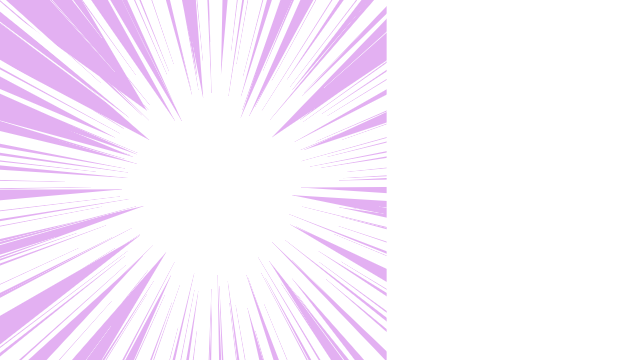
A Shadertoy shader for this background:

```glsl
// Lilac speed lines bursting around an empty centre, on a panel left of a blank white strip.

const float TAU = 6.2831853;

float hash(float n) {
    return fract(sin(n * 127.1 + 11.7) * 4375.85);
}

// Coverage of a straight wedge that opens outward from its tip.
float spike(vec2 p, float angle, float tip, float slope) {
    vec2 dir = vec2(cos(angle), sin(angle));
    float along = dot(p, dir) - tip;
    float side = abs(p.x * dir.y - p.y * dir.x);
    float dist = (side - slope * along) / sqrt(1.0 + slope * slope);
    return clamp(0.5 - dist * iResolution.y, 0.0, 1.0) * step(0.0, along);
}

// Ring of jittered wedges, one per angular cell.
float spikeRing(vec2 p, float count, float seed, vec2 tips, vec2 slopes) {
    float cell = floor(atan(p.y, p.x) / TAU * count);
    float cover = 0.0;
    for (float k = -1.0; k <= 1.0; k++) {
        float id = mod(cell + k + count, count) + seed;
        float angle = (cell + k + 0.2 + 0.6 * hash(id)) * TAU / count;
        float tip = mix(tips.x, tips.y, hash(id + 31.3));
        float slope = mix(slopes.x, slopes.y, pow(hash(id + 67.9), 2.0));
        cover = max(cover, spike(p, angle, tip, slope));
    }
    return cover;
}

// Broad wedges: angle in degrees, tip radius, slope.
const vec3 BROAD[16] = vec3[16](
    vec3(145.5, 0.22, 0.115), vec3(132.4, 0.28, 0.21),
    vec3(121.9, 0.21, 0.05), vec3(117.4, 0.20, 0.055),
    vec3(97.7, 0.243, 0.06), vec3(69.0, 0.20, 0.046),
    vec3(63.6, 0.213, 0.045), vec3(39.9, 0.206, 0.106),
    vec3(21.5, 0.266, 0.055), vec3(-7.5, 0.215, 0.07),
    vec3(-27.7, 0.236, 0.053), vec3(-54.5, 0.26, 0.06),
    vec3(161.0, 0.24, 0.065), vec3(196.4, 0.204, 0.06),
    vec3(213.9, 0.25, 0.07), vec3(234.0, 0.23, 0.09));

void mainImage(out vec4 fragColor, in vec2 fragCoord) {
    vec2 uv = fragCoord / iResolution.y;
    vec2 p = uv - vec2(0.597, 0.486);

    // Broad wedges, cut by fine white slits
    float ink = 0.0;
    for (int i = 0; i < 16; i++) {
        ink = max(ink, spike(p, radians(BROAD[i].x), BROAD[i].y, BROAD[i].z));
    }
    ink *= 1.0 - spikeRing(p, 64.0, 5.0, vec2(0.22, 0.55), vec2(0.002, 0.014));

    // Medium and hairline spikes between them
    ink = max(ink, spikeRing(p, 60.0, 140.0, vec2(0.22, 0.36), vec2(0.008, 0.045)));
    ink = max(ink, spikeRing(p, 84.0, 320.0, vec2(0.22, 0.44), vec2(0.003, 0.014)));

    // Clear diagonal streak toward the upper left
    ink *= 1.0 - spike(p, radians(140.3), 0.1, 0.016);

    // Right edge of the panel
    ink *= clamp(0.5 + (1.074 - uv.x) * iResolution.y, 0.0, 1.0);

    vec3 lilac = vec3(0.89, 0.69, 0.95);
    fragColor = vec4(mix(vec3(1.0), lilac, ink), 1.0);
}
```
